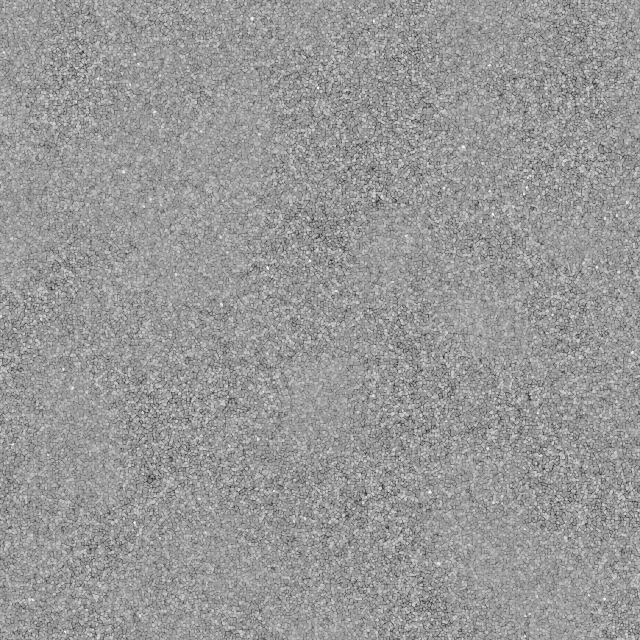
This texture is drawn by a Shadertoy shader. Its source:

```glsl
// Fine grey asphalt: tightly packed stone grains with dark pits between them.
// Cellular noise shapes the grains; each pair of neighbours gets its own gap,
// broad noise varies the roughness, and several samples smooth each pixel.

#define GRAINS 230.0        // grains across the canvas
#define JITTER 1.0          // irregularity of the grain layout
#define BASE_TONE 0.676     // mean grey of a grain face
#define TONE_SPREAD 0.18    // grey range between grains
#define GAP_WIDTH 0.45      // gap width in grain units
#define GAP_DEPTH 0.05      // darkness of the shallowest gaps
#define PIT_DEPTH 0.29      // extra darkness of the deepest gaps
#define CHIP_SHARE 0.014    // share of pale chips
#define CHIP_GLOW 0.2       // extra brightness of pale chips
#define PATCHES 8.0         // rough and smooth patches across the canvas
#define MOTTLING 0.012      // broad change of brightness
#define SAMPLES 3           // samples per pixel along each axis

vec3 hash3(vec2 cell) {
    vec3 p = fract(cell.xyx * vec3(0.1031, 0.1030, 0.0973));
    p += dot(p, p.yxz + 33.33);
    return fract((p.xxy + p.yzz) * p.zyx);
}

float valueNoise(vec2 p) {
    vec2 cell = floor(p);
    vec2 f = fract(p);
    f = f * f * (3.0 - 2.0 * f);
    float low = mix(hash3(cell).x, hash3(cell + vec2(1, 0)).x, f.x);
    float high = mix(hash3(cell + vec2(0, 1)).x, hash3(cell + vec2(1, 1)).x, f.x);
    return mix(low, high, f.y);
}

float layeredNoise(vec2 p) {
    float sum = 0.0;
    float weight = 0.5;
    for (int i = 0; i < 3; i++) {
        sum += weight * valueNoise(p);
        p = mat2(1.6, 1.2, -1.2, 1.6) * p + 17.3;
        weight *= 0.5;
    }
    return sum / 0.875;
}

float asphalt(vec2 uv, float contrast) {
    vec2 p = uv * GRAINS;
    vec2 cell = floor(p);
    float nearest = 9.0;
    float second = 9.0;
    vec3 grain = vec3(0.0);
    vec3 neighbour = vec3(0.0);
    for (int y = -1; y <= 1; y++) {
        for (int x = -1; x <= 1; x++) {
            vec2 id = cell + vec2(x, y);
            vec3 position = hash3(id + 41.0);
            vec3 seed = hash3(id + 307.0);
            vec2 center = id + 0.5 + JITTER * (position.xy - 0.5);
            // Some grains claim more room than others
            float d = length(p - center) - 0.2 * position.z;
            if (d < nearest) {
                second = nearest;
                neighbour = grain;
                nearest = d;
                grain = seed;
            } else if (d < second) {
                second = d;
                neighbour = seed;
            }
        }
    }
    // Gaps widen and darken at the corners between several grains
    float gap = 1.0 - smoothstep(0.0, GAP_WIDTH, second - nearest);
    gap *= mix(0.6, 1.4, smoothstep(0.1, 0.5, nearest));
    float pit = fract(grain.z + neighbour.z);
    float depth = GAP_DEPTH + PIT_DEPTH * pit * pit;

    // Most faces are mid grey, a few are light
    float face = TONE_SPREAD * (grain.x * grain.x - 0.333);
    float chip = smoothstep(1.0 - CHIP_SHARE, 1.0, grain.y);
    return BASE_TONE + CHIP_GLOW * chip + contrast * (face - gap * depth);
}

void mainImage(out vec4 fragColor, in vec2 fragCoord) {
    // Broad patches change contrast and, slightly, brightness
    vec2 uv = fragCoord / iResolution.y;
    float roughness = smoothstep(0.2, 0.8, layeredNoise(uv * PATCHES + 5.0));
    float contrast = mix(0.75, 1.25, roughness);
    float mottling = layeredNoise(uv * PATCHES * 1.5 + 60.0) + roughness - 1.0;

    // Average the grain samples inside the pixel
    float tone = 0.0;
    for (int y = 0; y < SAMPLES; y++) {
        for (int x = 0; x < SAMPLES; x++) {
            vec2 offset = (vec2(x, y) + 0.5) / float(SAMPLES) - 0.5;
            tone += asphalt((fragCoord + offset) / iResolution.y, contrast);
        }
    }
    tone = tone / float(SAMPLES * SAMPLES) + MOTTLING * mottling;
    fragColor = vec4(vec3(clamp(tone, 0.0, 1.0)), 1.0);
}
```
